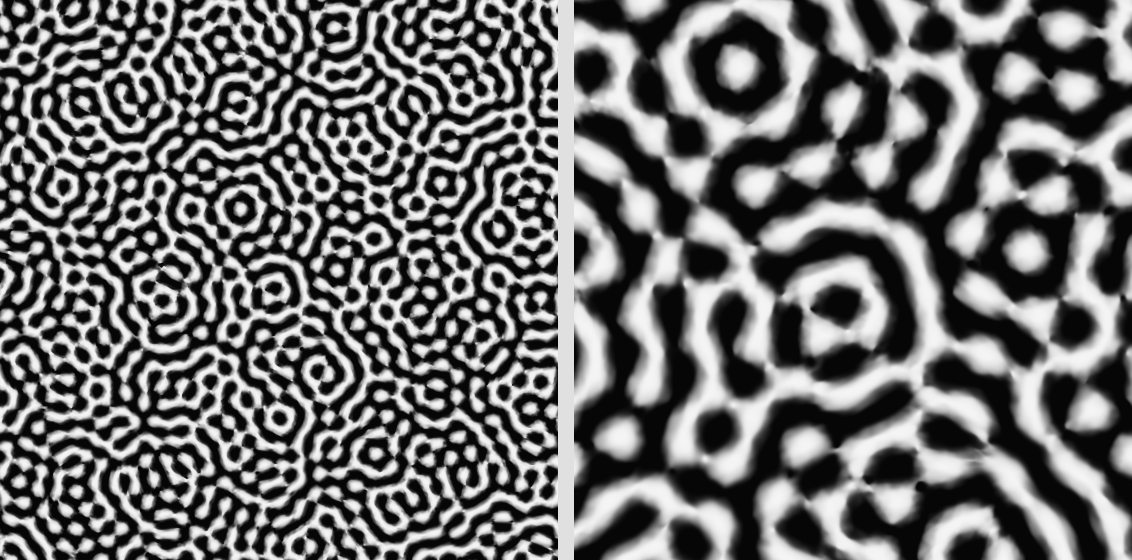
Left: the whole. Right: its middle third, enlarged.
Write a Shadertoy shader that draws this pattern.

```glsl
// Draws a black and white labyrinth of winding, branching stripes of even width.

#define STRIPES 30.5       // stripe periods per canvas height
#define WAVES 18           // plane waves in the seed field
#define TAPS 56            // samples of the ring filter
#define REACH 1.25         // filter radius in stripe periods
#define SATURATION 0.25    // lower: weak spots are lifted more strongly
#define JUNCTION_FADE 0.02 // greying where stripes meet
#define CONTRAST 1.06
#define BLACK_POINT -0.80
#define WHITE_POINT 1.15

const float PI = 3.14159265;
const float TAU = 6.2831853;
const float GOLDEN_ANGLE = 2.3999632;
const vec3 INK = vec3(0.022);
const vec3 PAPER = vec3(0.965);

float hash(float n) {
    return fract(sin(n * 12.9898 + 4.137) * 43758.547);
}

// Bessel functions J0 and J1, averaged over twelve directions
float besselJ0(float x) {
    return (1.0 + cos(x) + 2.0 * cos(0.5 * x) + 2.0 * cos(0.866025 * x)) / 6.0;
}

float besselJ1(float x) {
    return (sin(x) + sin(0.5 * x) + 1.73205 * sin(0.866025 * x)) / 6.0;
}

// Waves of one length in all directions: xy = wave vector, z = phase
void makeWaves(out vec3 waves[WAVES]) {
    for (int i = 0; i < WAVES; i++) {
        float n = float(i);
        float angle = PI * (n + 0.9 * hash(n)) / float(WAVES);
        waves[i] = vec3(TAU * cos(angle), TAU * sin(angle), TAU * hash(n + 51.0));
    }
}

// Sum of the waves, pressed towards -1 and 1
float seedField(vec2 p, vec3 waves[WAVES]) {
    float sum = 0.0;
    for (int i = 0; i < WAVES; i++) {
        sum += cos(dot(waves[i].xy, p) + waves[i].z);
    }
    sum *= sqrt(2.0 / float(WAVES));
    return sum / sqrt(sum * sum + SATURATION);
}

// Ring filter that restores one stripe width, then cosine of the local phase
float labyrinth(vec2 p) {
    vec3 waves[WAVES];
    makeWaves(waves);

    float even = 0.0, evenGain = 0.0, oddGain = 0.0;
    vec2 odd = vec2(0.0);
    for (int i = 0; i < TAPS; i++) {
        // Sunflower spiral gives every tap an equal area
        float t = (float(i) + 0.5) / float(TAPS);
        float radius = REACH * sqrt(t);
        float angle = GOLDEN_ANGLE * float(i);
        vec2 dir = vec2(cos(angle), sin(angle));
        float window = 1.0 - t * t;
        float evenWeight = window * besselJ0(TAU * radius);
        vec2 oddWeight = window * besselJ1(TAU * radius) * dir;

        float value = seedField(p + radius * dir, waves);
        even += evenWeight * value;
        odd += oddWeight * value;

        // Response to a straight unit wave, for calibration
        float reference = TAU * radius * dir.x;
        evenGain += evenWeight * cos(reference);
        oddGain += oddWeight.x * sin(reference);
    }
    even /= evenGain;
    odd /= oddGain;
    return even / sqrt(even * even + dot(odd, odd) + JUNCTION_FADE);
}

void mainImage(out vec4 fragColor, in vec2 fragCoord) {
    vec2 p = STRIPES * fragCoord / iResolution.y;
    float tone = smoothstep(BLACK_POINT, WHITE_POINT, CONTRAST * labyrinth(p));
    fragColor = vec4(mix(INK, PAPER, tone), 1.0);
}
```
